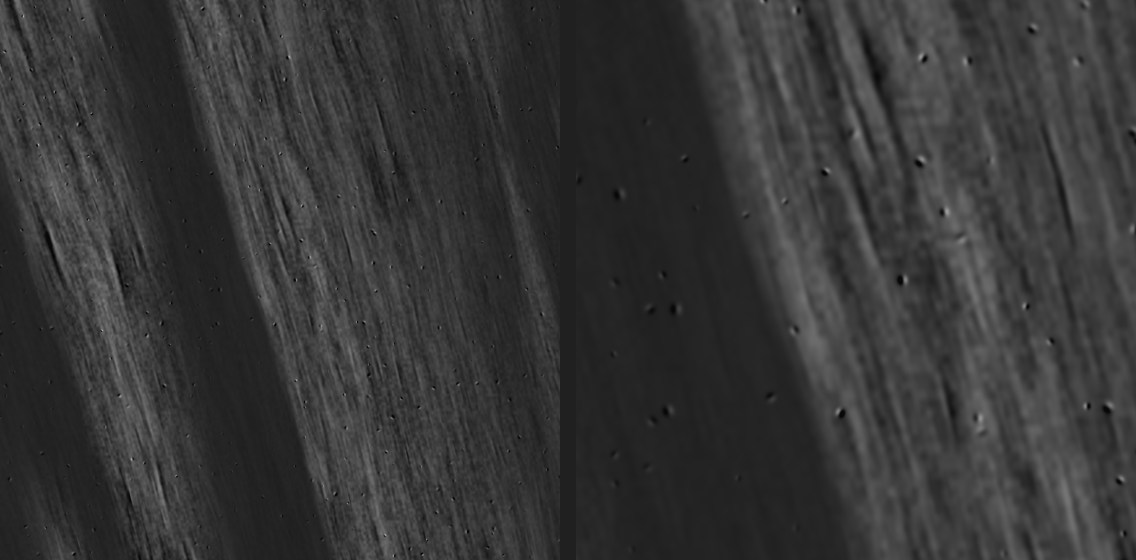
Left, the full canvas; right, a detail of the centre.
Give the GLSL for this texture, as a Shadertoy shader.

```glsl
#define SHADOW 0.139
#define LIGHT 0.270
#define FIBRE_CONTRAST 0.50
#define GRAIN_CONTRAST 0.17
#define LENS_CONTRAST 0.34
#define SPECK_CONTRAST 0.62
#define LEAN 0.34
#define FAN 0.10

float hash(vec2 p) {
    vec3 h = fract(vec3(p.xyx) * 0.1031);
    h += dot(h, h.yzx + 33.33);
    return fract((h.x + h.y) * h.z);
}

float noise(vec2 p) {
    vec2 i = floor(p), f = fract(p);
    f = f * f * (3.0 - 2.0 * f);
    return mix(mix(hash(i), hash(i + vec2(1, 0)), f.x),
               mix(hash(i + vec2(0, 1)), hash(i + vec2(1, 1)), f.x), f.y);
}

// Streaks: octaves of noise drawn out along the flow
float fibres(vec2 p) {
    float sum = 0.0, weight = 0.21;
    vec2 scale = vec2(26.0, 3.0);
    for (int i = 0; i < 4; i++) {
        sum += weight * (noise(p * scale + 17.0 * float(i + 1)) - 0.5);
        scale *= vec2(2.05, 2.0);
        weight *= 1.02;
    }
    return sum;
}

// Cellular scatter of soft bumps, each lit on one side and dark on the other
float bumps(vec2 p, vec2 cells, vec2 size, float chance, float tilt) {
    vec2 home = floor(p * cells);
    float relief = 0.0;
    for (int y = -1; y <= 1; y++)
    for (int x = -1; x <= 1; x++) {
        vec2 id = home + vec2(x, y) + 100.0;
        vec2 centre = id - 100.0 + vec2(hash(id + 3.1), hash(id + 47.7));
        float angle = tilt * (hash(id + 71.3) - 0.5);
        vec2 d = p - centre / cells;
        d = vec2(cos(angle) * d.x + sin(angle) * d.y,
                 cos(angle) * d.y - sin(angle) * d.x);
        d /= size * mix(0.65, 1.25, hash(id + 19.9));
        float side = hash(id + 5.3) < 0.5 ? -1.0 : 1.0;
        float strength = step(hash(id + 29.5), chance)
                       * mix(0.3, 1.3, hash(id + 83.1));
        relief += strength * side * d.x * exp(-dot(d, d));
    }
    return relief;
}

// Share of light material across the flow: two bands, a wedge and faint wisps
float bandCover(vec2 q) {
    float u = q.x + 0.03 * (noise(q * vec2(20.0, 4.0) + 61.0) - 0.5)
                  + 0.02 * (noise(q * vec2(70.0, 9.0) + 23.0) - 0.5);
    float edge = 0.20 - 0.09 * q.y;
    float left = smoothstep(-0.12, -0.06, u)
               * (1.0 - smoothstep(edge - 0.11, edge + 0.03, u));
    float centre = smoothstep(0.285, 0.325, u)
                 * (1.0 - 0.92 * smoothstep(0.36, 0.90, u));
    float offset = (u + 0.20) / 0.04;
    float wedge = 0.7 * exp(-offset * offset) * smoothstep(0.78, 1.0, q.y);
    float wisps = 0.55 * smoothstep(0.5, 0.9, noise(q * vec2(24.0, 3.2) + 9.0))
                * smoothstep(0.6, 0.8, u);
    return max(max(left, centre), max(wedge, wisps));
}

void mainImage(out vec4 fragColor, in vec2 fragCoord) {
    vec2 uv = fragCoord / iResolution.xy;

    // Flow coordinates: x across the streaks, y down along them
    float down = 1.0 - uv.y;
    vec2 flow = vec2(uv.x - down * (LEAN - FAN * uv.x), down);
    flow.x += 0.003 * sin(8.0 * down + 14.0 * flow.x)
            + 0.0015 * sin(21.0 * down + 33.0 * flow.x);

    float cover = bandCover(flow);
    float tone = mix(SHADOW, LIGHT, cover);
    tone += FIBRE_CONTRAST * (0.12 + 0.88 * cover) * fibres(flow);

    // Fine ripple on the light material, stronger in patches
    float grain = 0.55 * noise(uv * vec2(215.0, 190.0))
                + 0.45 * noise(flow * vec2(240.0, 80.0) + 31.0) - 0.5;
    float patches = mix(0.6, 1.3, noise(flow * vec2(14.0, 4.0) + 77.0));
    tone += GRAIN_CONTRAST * (0.14 + 0.86 * cover) * patches * grain;

    // Long lenses, short slivers and tiny pits
    float lenses = bumps(flow, vec2(15.0, 5.0), vec2(0.0065, 0.045), 0.45, 0.06);
    float slivers = bumps(flow + 0.37, vec2(34.0, 11.0), vec2(0.0034, 0.022), 0.5, 0.10);
    float pits = bumps(uv, vec2(36.0), vec2(0.0021, 0.0026), 0.28, 2.0);
    tone += LENS_CONTRAST * cover * (lenses + 0.7 * slivers);
    tone += SPECK_CONTRAST * (0.35 + 0.65 * cover) * pits;

    fragColor = vec4(vec3(clamp(tone, 0.03, 0.75)), 1.0);
}
```
